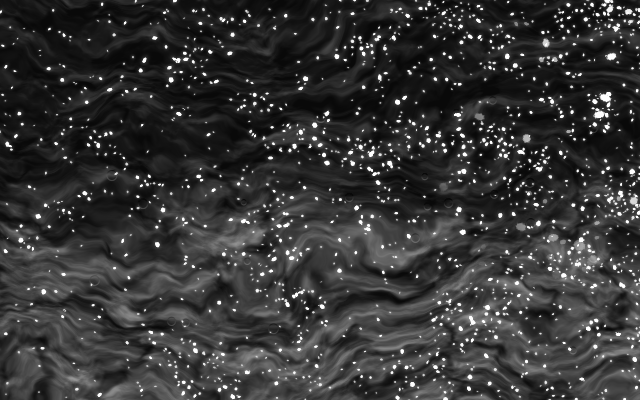
Give the GLSL for this texture, as a Shadertoy shader.

```glsl
// Dark rippling water over a paler bed, scattered with clustered sun glints.

vec2 hash2(vec2 p) {
    vec3 q = fract(p.xyx * vec3(0.1031, 0.1030, 0.0973));
    q += dot(q, q.yzx + 33.33);
    return fract((q.xx + q.yz) * q.zy);
}

float cornerSlope(vec2 cell, vec2 offset) {
    float angle = 6.2832 * hash2(cell + 71.0).x;
    return dot(vec2(cos(angle), sin(angle)), offset);
}

float gradientNoise(vec2 p) {
    vec2 i = floor(p), f = fract(p);
    vec2 u = f * f * f * (f * (f * 6.0 - 15.0) + 10.0);
    vec2 e = vec2(1.0, 0.0);
    float low = mix(cornerSlope(i, f), cornerSlope(i + e, f - e), u.x);
    float high = mix(cornerSlope(i + e.yx, f - e.yx), cornerSlope(i + 1.0, f - 1.0), u.x);
    return 1.4 * mix(low, high, u.y);
}

float fbm(vec2 p) {
    float sum = 0.0, amplitude = 0.5;
    for (int i = 0; i < 5; i++) {
        sum += amplitude * gradientNoise(p);
        p = mat2(1.6, 1.1, -1.1, 1.6) * p + 9.7;
        amplitude *= 0.5;
    }
    return sum;
}

// Wave height, stretched along the flow.
float waveHeight(vec2 p) {
    float swell = fbm(p * vec2(3.0, 6.0));
    float ripple = fbm(p * vec2(8.0, 19.0) + 31.0);
    return swell + 0.5 * ripple - 0.35 * abs(gradientNoise(p * vec2(4.0, 9.0) + 5.0));
}

// Chance of a glint at a point: winding bands, thickest at the upper right.
float glintDensity(vec2 p) {
    float bands = gradientNoise(p * vec2(5.0, 7.0)) + 0.6 * gradientNoise(p * 14.0 + 40.0);
    float side = smoothstep(0.75, 1.5, p.x + 0.25 * (p.y - 0.5));
    float calm = smoothstep(0.7, 0.1, p.x) * smoothstep(0.65, 0.4, p.y);
    return (0.10 + 0.42 * smoothstep(-0.1, 0.65, bands)) * (0.85 + 0.9 * side - 0.4 * calm);
}

// One layer of small, uneven bright spots on a jittered grid.
float glints(vec2 p, float cellSize, float share, float seed) {
    vec2 home = floor(p / cellSize);
    float wobble = 0.18 * gradientNoise(p * 220.0);
    float light = 0.0;
    for (int y = -1; y <= 1; y++)
    for (int x = -1; x <= 1; x++) {
        vec2 cell = home + vec2(x, y);
        vec2 place = hash2(cell + seed);
        vec2 kind = hash2(cell + seed + 137.0);
        vec2 center = (cell + place) * cellSize;
        if (kind.x > share * glintDensity(center)) continue;
        float angle = 0.5 + 2.2 * (place.x - place.y);
        vec2 d = mat2(cos(angle), sin(angle), -sin(angle), cos(angle)) * (p - center);
        d.y *= 1.0 + 0.7 * place.y;
        float radius = cellSize * mix(0.16, 0.38, kind.y * kind.y);
        float reach = length(d) + wobble * radius;
        float soft = max(0.3 * radius, 0.8 / iResolution.y);
        float core = 1.0 - smoothstep(radius - soft, radius + soft, reach);
        float halo = 0.2 * exp(-reach * reach / (3.0 * radius * radius));
        light = max(light, max(core * mix(0.65, 1.1, kind.y), halo));
    }
    return light;
}

// Thin shaded rings of a few drifting bubbles.
float bubbles(vec2 p) {
    float light = 0.0;
    for (int i = 0; i < 22; i++) {
        vec2 r = hash2(vec2(float(i), 17.0));
        vec2 d = p - vec2(1.5 * r.x, 0.1 + 0.65 * r.y);
        float radius = mix(0.006, 0.013, fract(r.x * 37.0));
        float ring = 1.0 - smoothstep(0.0, 0.003, abs(length(d) - radius));
        light += ring * (0.03 - 0.13 * d.y / radius);
    }
    return light;
}

void mainImage(out vec4 fragColor, in vec2 fragCoord) {
    vec2 p = fragCoord / iResolution.y;
    vec2 warp = vec2(fbm(p * 2.2 + 3.0), fbm(p * 2.2 + 19.0));
    vec2 flow = p + 0.2 * warp;
    flow.y += 0.05 * sin(3.5 * p.x);

    // Pale bed below, deep water above, with an uneven border.
    float border = 0.46 + 0.07 * sin(3.2 * p.x - 1.2);
    float depth = p.y - border + 0.3 * fbm(flow * vec2(3.0, 5.0) + 50.0);
    float bed = 1.0 - smoothstep(-0.13, 0.13, depth);
    float tone = mix(0.075, 0.265, bed);

    // Slanting light on the waves, and dark creases between them.
    float relief = waveHeight(flow) - waveHeight(flow + vec2(-0.004, 0.011));
    float crease = abs(fbm(flow * vec2(3.0, 5.5) + 12.0));
    tone *= mix(0.5, 1.06, smoothstep(0.0, 0.11, crease));
    tone *= clamp(1.0 + 2.2 * relief, 0.3, 1.7);
    tone += 0.3 * max(relief - 0.02, 0.0);
    tone += 0.09 * (0.4 + bed) * fbm(flow * vec2(14.0, 24.0));

    // Faint sheen streaks in the deep water.
    float streak = fbm(flow * vec2(4.0, 17.0) + 80.0);
    tone += 0.13 * (1.0 - bed) * smoothstep(0.08, 0.45, streak);
    tone = max(tone + bubbles(p), 0.035);

    // Fine glints everywhere, broad flares only toward the upper right.
    float flare = smoothstep(0.9, 1.55, p.x) * smoothstep(0.2, 0.6, p.y);
    float light = max(glints(p, 0.0135, 0.62, 3.0), glints(p, 0.019, 0.62, 211.0));
    light = max(light, flare * glints(p, 0.038, 0.5, 401.0));
    fragColor = vec4(vec3(mix(tone, 1.0, clamp(light, 0.0, 1.0))), 1.0);
}
```
